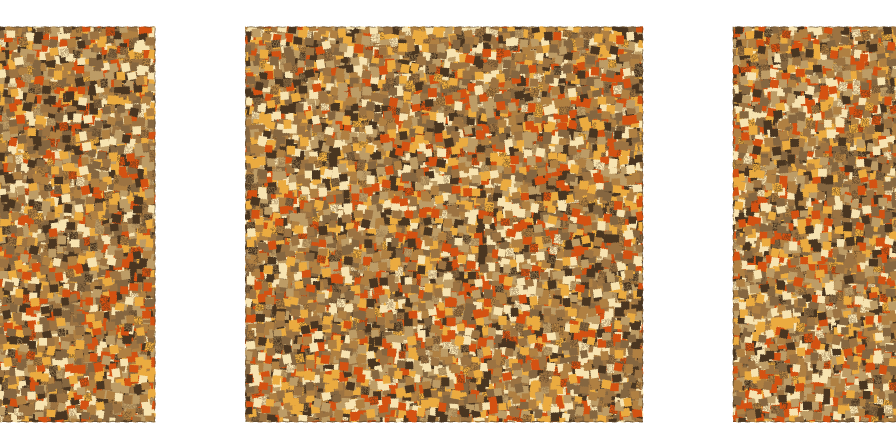
This pattern is drawn by a Shadertoy shader. Its source:

```glsl
// Square panels on white, each packed with overlapping, slightly tilted paper chips.
// Every grid cell scatters two chips with a random height; the highest chip at a
// point wins. Some chips carry speckles, and supersampling smooths all edges.

const vec3 CHIP_COLORS[8] = vec3[8](
    vec3(0.97, 0.89, 0.69),  // cream
    vec3(0.74, 0.61, 0.40),  // sand
    vec3(0.69, 0.50, 0.26),  // ochre brown
    vec3(0.61, 0.45, 0.26),  // tan brown
    vec3(0.52, 0.40, 0.25),  // olive brown
    vec3(0.29, 0.21, 0.13),  // dark brown
    vec3(0.83, 0.32, 0.07),  // burnt orange
    vec3(0.92, 0.67, 0.25)); // amber

vec4 hash4(vec3 p) {
    vec4 q = fract(p.xyzx * vec4(0.1031, 0.1030, 0.0973, 0.1099));
    q += dot(q, q.wzxy + 33.33);
    return fract((q.xxyz + q.yzzw) * q.zywx);
}

float boxDistance(vec2 p, vec2 halfSize) {
    vec2 d = abs(p) - halfSize;
    return max(d.x, d.y);
}

// Dots on a fine jittered grid, in chip coordinates.
float speckle(vec2 p, float seed) {
    vec2 g = p * 7.0;
    vec4 rnd = hash4(vec3(floor(g) + 40.0, seed));
    float dotRadius = 0.42 * step(0.4, rnd.z);
    return step(length(fract(g) - 0.35 - 0.3 * rnd.xy), dotRadius);
}

// Colour of the topmost chip; p is measured in grid cells.
vec3 chipField(vec2 p, float panel) {
    vec3 color = vec3(0.61, 0.45, 0.26);
    float topHeight = -1.0;
    for (int k = 0; k < 18; k++) {
        int n = k / 2;
        vec2 cell = floor(p) + vec2(n % 3 - 1, n / 3 - 1);
        vec3 key = vec3(cell + 100.0, panel * 17.0 + float(k % 2) * 5.0 + 60.0);
        vec4 place = hash4(key);
        if (place.z < topHeight) continue;
        vec4 look = hash4(key + 211.0);

        // Turn into the chip's own frame.
        float angle = (place.w - 0.5) * 0.42;
        float c = cos(angle), s = sin(angle);
        vec2 q = mat2(c, -s, s, c) * (p - cell - 0.05 - 0.9 * place.xy);

        // Slightly uneven outline.
        vec2 halfSize = 0.55 + 0.14 * look.xy;
        float wobble = 0.025 * sin(q.x * 17.0 + look.x * 40.0)
                     + 0.025 * sin(q.y * 21.0 + look.y * 40.0);
        if (boxDistance(q, halfSize) + wobble > 0.0) continue;

        topHeight = place.z;
        int tone = int(look.z * 8.0);
        color = CHIP_COLORS[tone];
        if (look.w < 0.13) {
            vec3 ink = CHIP_COLORS[tone < 2 ? 4 : (tone == 5 ? 1 : 5)];
            color = mix(color, ink, 0.75 * speckle(q, look.w * 90.0));
        }
    }
    return color;
}

vec3 scene(vec2 p) {
    // Panels repeat sideways around the middle one.
    float panel = floor((p.x - 0.991) / 1.0885 + 0.5);
    vec2 local = p - vec2(0.991 + panel * 1.0885, 0.499);

    // Trimmed edge with a slight wave.
    float wave = 0.0006 * (sin(local.x * 310.0) + sin(local.y * 270.0));
    float edge = boxDistance(local, vec2(0.444, 0.4415)) + wave;
    if (edge > 0.0) return vec3(1.0);

    vec3 color = chipField(local / 0.0148, panel);
    // Broken dark rim.
    float dash = step(-0.5, sin(local.x * 190.0 + 2.0 * sin(local.y * 130.0)));
    float rim = step(-0.0022, edge) * dash;
    return mix(color, vec3(0.36, 0.27, 0.15), 0.65 * rim);
}

void mainImage(out vec4 fragColor, in vec2 fragCoord) {
    // 3 x 3 supersampling
    vec3 sum = vec3(0.0);
    for (int i = 0; i < 9; i++) {
        vec2 offset = (vec2(i % 3, i / 3) - 1.0) / 3.0;
        sum += scene((fragCoord + offset) / iResolution.y);
    }
    fragColor = vec4(sum / 9.0, 1.0);
}
```
